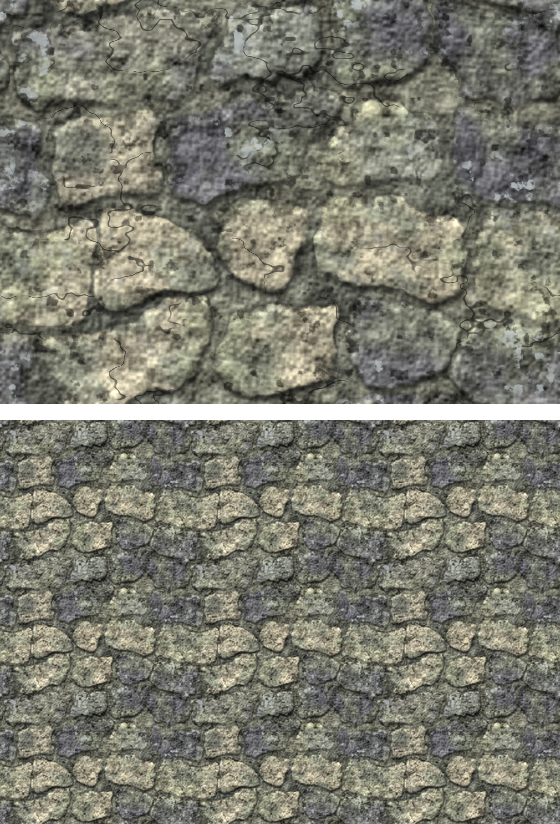
Top: one tile. Bottom: repeated 3 by 3.
Reproduce this texture procedurally as a Shadertoy shader.

```glsl
// Weathered rubble stone wall with mortar joints, lichen and cracks, tiling both ways.

float hash(vec2 p) {
    vec3 q = fract(p.xyx * 0.1031);
    q += dot(q, q.yzx + 33.33);
    return fract((q.x + q.y) * q.z);
}

// Value noise that wraps after one unit of uv
float noise(vec2 uv, vec2 period) {
    vec2 p = uv * period, i = floor(p), f = p - i;
    f = f * f * f * (f * (f * 6.0 - 15.0) + 10.0);
    vec2 a = mod(i, period), b = mod(i + 1.0, period), seed = period * 1.7;
    return mix(mix(hash(a + seed), hash(vec2(b.x, a.y) + seed), f.x),
               mix(hash(vec2(a.x, b.y) + seed), hash(b + seed), f.x), f.y);
}

float fbm(vec2 uv, vec2 period) {
    float sum = 0.0, amp = 0.5;
    for (int i = 0; i < 4; i++) {
        sum += amp * noise(uv, period);
        period *= 2.0;
        amp *= 0.5;
    }
    return sum / 0.9375;
}

// Slanted joint between two neighbouring stones of a row
float joint(float i, float row, float y) {
    vec2 id = vec2(mod(i, 4.0), row);
    return i + 0.55 * (hash(id + 5.0) - 0.5) + 0.5 * (hash(id + 31.0) - 0.5) * y;
}

// Distance to the stone outline, in quarters of the canvas height
float stoneDistance(vec2 uv, out vec2 id) {
    vec2 warp = vec2(fbm(uv, vec2(7, 5)), fbm(uv + 0.37, vec2(7, 5))) - 0.5;
    vec2 p = uv * 4.0 + 0.42 * warp;
    p.y += 0.12 * sin(6.28318 * uv.x + 1.0);
    float row = mod(floor(p.y), 4.0), y = fract(p.y) - 0.5;
    float x = p.x + 3.0 * hash(vec2(row, 7.0)), i = floor(x);
    if (x < joint(i, row, y)) i -= 1.0;
    else if (x >= joint(i + 1.0, row, y)) i += 1.0;
    float left = joint(i, row, y), right = joint(i + 1.0, row, y);
    id = vec2(mod(i, 4.0), row);

    vec2 q = vec2(x - 0.5 * (left + right), y) * vec2(1.38, 1.0);
    q.y += 0.2 * (hash(id + 11.0) - 0.5) * q.x;
    vec2 size = vec2(0.69 * (right - left), 0.5) - mix(0.04, 0.11, hash(id + 17.0));
    float corner = min(mix(0.1, 0.32, hash(id + 23.0)), 0.9 * min(size.x, size.y));
    vec2 e = abs(q) - size + corner;
    float d = length(max(e, 0.0)) + min(max(e.x, e.y), 0.0) - corner;
    return d + 0.13 * (fbm(uv, vec2(30, 22)) - 0.5);
}

// Rough surface: lumps, slanting streaks and fine grit
float surface(vec2 uv) {
    vec2 sheared = vec2(uv.x + uv.y, uv.y);
    return 0.5 * fbm(uv, vec2(26, 19)) + 0.3 * fbm(sheared, vec2(16, 34))
         + 0.2 * noise(uv, vec2(150, 108));
}

void mainImage(out vec4 fragColor, in vec2 fragCoord) {
    vec2 uv = fragCoord / iResolution.xy;
    vec2 id, idAbove;
    float d = stoneDistance(uv, id);
    float dAbove = stoneDistance(uv + vec2(-0.005, 0.02), idAbove);
    float rough = surface(uv);
    float relief = rough - surface(uv + vec2(-0.003, 0.006));
    float blotch = fbm(uv + 0.21, vec2(9, 7));
    float patches = fbm(uv + 0.63, vec2(6, 5));
    float speckle = fbm(uv, vec2(64, 46));

    // Stone colours: slate grey above, more sandy stones below
    float sandy = smoothstep(0.42, 0.72, 0.68 * hash(id + 41.0) + (id.y < 2.0 ? 0.3 : 0.0));
    vec3 slate = mix(vec3(0.39, 0.39, 0.405), vec3(0.49, 0.50, 0.46), smoothstep(0.4, 0.65, blotch));
    vec3 sand = mix(vec3(0.53, 0.54, 0.47), vec3(0.67, 0.64, 0.55), smoothstep(0.35, 0.6, blotch));
    vec3 stone = mix(slate, sand, sandy) * (0.94 + 0.14 * hash(id + 53.0));
    stone = mix(stone, vec3(0.50, 0.52, 0.42), 0.5 * smoothstep(0.52, 0.68, patches));

    // Mortar, softly merging with the stones where the wall is worn
    vec3 mortar = mix(vec3(0.39, 0.40, 0.36), vec3(0.50, 0.50, 0.44), smoothstep(0.35, 0.65, patches));
    float inside = 1.0 - smoothstep(-0.02, 0.035, d);
    float depth = 0.35 + 0.65 * smoothstep(0.36, 0.56, fbm(uv + 0.45, vec2(4, 3)));
    vec3 col = mix(mortar, stone, inside);

    // Rough grain and small relief lit from above
    col *= 1.0 + 1.5 * (rough - 0.5) + 0.7 * (speckle - 0.5);
    col += 0.55 * relief;

    // Shadow below each stone, dark contact line, pale upper rim
    float shadow = smoothstep(-0.03, 0.04, d) * (1.0 - smoothstep(-0.07, 0.03, dAbove));
    col *= 1.0 - 0.55 * depth * shadow;
    col *= 1.0 - 0.35 * depth * exp(-28.0 * abs(d - 0.02));
    float rim = inside * smoothstep(-0.04, 0.04, dAbove) * smoothstep(0.42, 0.6, speckle);
    col += vec3(0.15, 0.15, 0.12) * rim;

    // Thin broken cracks
    float crackLine = abs(fbm(uv + 0.11, vec2(8, 9)) - 0.5);
    float crack = (1.0 - smoothstep(0.003, 0.014, crackLine)) * smoothstep(0.48, 0.6, blotch);
    col *= 1.0 - 0.45 * crack;

    // Bluish white lichen, in clusters on the slate stones
    float cluster = smoothstep(0.46, 0.64, fbm(uv + 0.83, vec2(8, 6)));
    float lichen = smoothstep(0.56, 0.72, fbm(uv + 0.17, vec2(52, 38)));
    col = mix(col, vec3(0.74, 0.77, 0.77), 0.85 * lichen * cluster * inside * (1.0 - 0.7 * sandy));

    // Pits
    float pit = smoothstep(0.66, 0.8, fbm(uv + 0.57, vec2(44, 34)));
    col *= 1.0 - 0.45 * pit;

    fragColor = vec4(clamp(col, 0.0, 1.0), 1.0);
}
```
